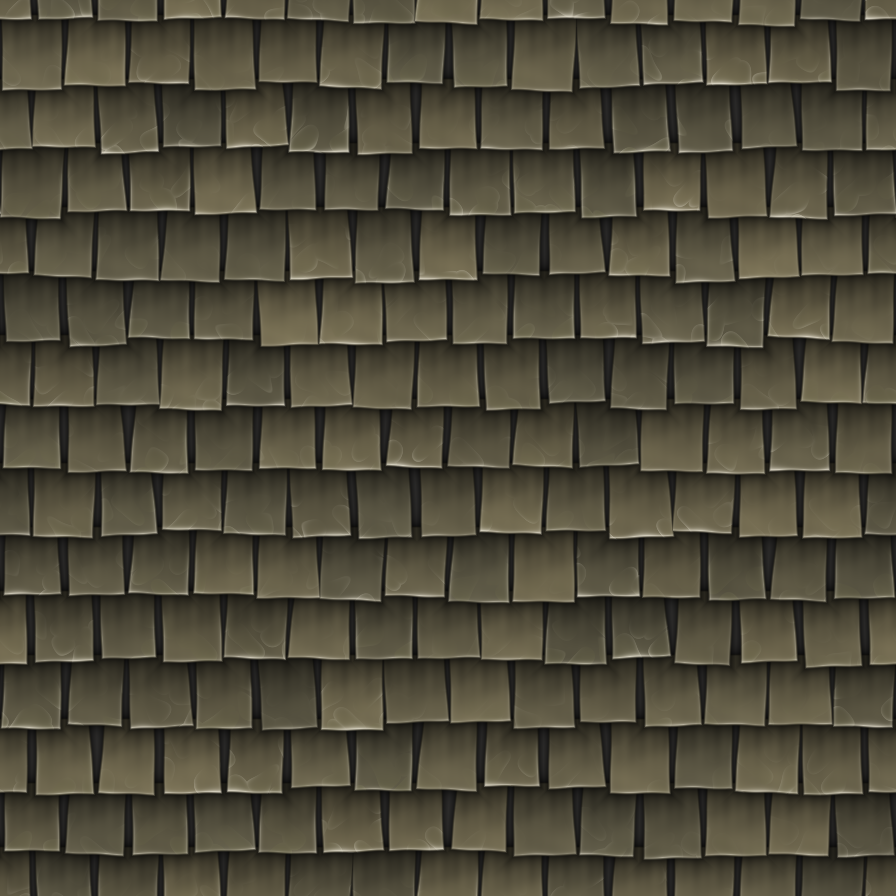
Reproduce this texture procedurally as a WebGL 1 fragment shader.

```glsl
precision highp float;
// Weathered wooden roof shingles in overlapping, half-offset rows with worn, pale edges.

uniform vec2 u_resolution;

const float COUNT = 14.0;           // shingles across and rows down
const float ROW_OFFSET = 0.645;     // height of the lowest row of butt ends, in rows
const float HALF_WIDTH = 0.458;
const float WIDTH_VARIATION = 0.07;
const float DROP_VARIATION = 0.15;
const float TILT = 0.13;
const float SLOPE = 0.10;
const float OVERLAP_TOP = 1.13;
const float SHADOW_DEPTH = 0.62;
const float SHADOW_REACH = 0.10;
const float RIM_WIDTH = 0.028;
const float CHIP_SCALE = 1.9;
const float CHIP_RADIUS = 0.40;
const vec3 GAP_COLOR = vec3(0.235, 0.23, 0.225);
const vec3 SLATE_COLOR = vec3(0.320, 0.305, 0.240);
const vec3 TAN_COLOR = vec3(0.415, 0.385, 0.290);
const vec3 MOSS_COLOR = vec3(0.41, 0.40, 0.27);
const vec3 WEAR_COLOR = vec3(0.84, 0.82, 0.76);

vec4 hash4(vec2 p) {
  vec4 k = vec4(dot(p, vec2(127.1, 311.7)), dot(p, vec2(269.5, 183.3)),
                dot(p, vec2(419.2, 371.9)), dot(p, vec2(73.7, 241.1)));
  return fract(sin(k) * 43758.55);
}

// Distance to the nearest scattered point
float cellular(vec2 p) {
  vec2 cell = floor(p);
  float nearest = 2.0;
  for (int j = -1; j <= 1; j++) {
    for (int i = -1; i <= 1; i++) {
      vec2 c = cell + vec2(float(i), float(j));
      nearest = min(nearest, length(c + hash4(c).xy - p));
    }
  }
  return nearest;
}

// Signed distances to a shingle: x = sides, y = butt end, z = whole outline
vec3 shingleDistance(vec2 p, vec4 seed) {
  float lean = p.x + TILT * (seed.z - 0.5) * (p.y - 0.5);
  float taper = 0.07 * (seed.w - 0.25) * (p.y - 0.4);
  float bow = 0.005 * sin(p.y * 6.0 + seed.w * 50.0);
  float side = abs(lean + bow) - HALF_WIDTH - WIDTH_VARIATION * (seed.x - 0.5) + taper;
  float ripple = 0.006 * sin(p.x * 9.0 + seed.x * 40.0);
  float butt = DROP_VARIATION * (seed.y - 0.5) + SLOPE * (seed.z - 0.5) * p.x + ripple - p.y;
  return vec3(side, butt, max(max(side, butt), p.y - OVERLAP_TOP));
}

vec3 shingleColor(vec2 p, vec3 d, vec4 seed) {
  vec4 look = hash4(seed.xy * 37.0 + seed.zw * 11.0);
  float wear = look.z * look.z;
  float exposed = 1.0 - smoothstep(0.35, 0.95, p.y);

  // Body: per-shingle tint, darker toward the covered top
  vec3 color = mix(SLATE_COLOR, TAN_COLOR, look.x) * (0.94 + 0.12 * look.y);
  color *= mix(1.06, 0.64, smoothstep(0.15, 1.05, p.y));

  // Vertical grain and damp streaks
  float grain = sin(p.x * 15.0 + look.z * 40.0) + 0.6 * sin(p.x * 34.0 + look.w * 60.0);
  color *= 1.0 + grain * (0.006 + 0.055 * smoothstep(0.3, 0.95, p.y));
  float mottling = sin(p.x * 6.0 + look.x * 30.0 + 2.0 * sin(p.y * 5.0)) * sin(p.y * 7.0 + look.y * 30.0);
  color *= 1.0 + 0.035 * mottling;

  // Chipped patches hugging the edges, lit on one side of their outline
  vec2 warp = 0.20 * sin(p.yx * 7.0 + look.zw * 20.0);
  float chip = cellular(p * CHIP_SCALE + warp + floor(look.xy * 60.0) * 3.0) - CHIP_RADIUS;
  float nearEdge = max(exp(d.y * 4.5), 0.7 * exp(d.x * 9.0)) * exposed;
  float inside = 1.0 - smoothstep(-0.02, 0.02, chip);
  color = mix(color, MOSS_COLOR, 0.45 * inside * nearEdge * look.w);
  float outline = inside * exp(min(chip, 0.0) / 0.06);
  float glint = 0.5 + 0.5 * sin(p.x * 8.0 + p.y * 5.0 + look.y * 50.0);
  color = mix(color, WEAR_COLOR, outline * nearEdge * glint * (0.08 + 0.70 * wear));

  // Worn rims: uneven along the butt end, faint along the sides
  float rough = 0.5 + 0.5 * sin(p.x * 6.0 + look.w * 40.0);
  rough *= rough;
  float buttRim = exp(-abs(d.y + RIM_WIDTH) / (RIM_WIDTH * (0.55 + 0.75 * wear * rough)));
  float sideRim = exp(-abs(d.x + RIM_WIDTH) / (RIM_WIDTH * 0.7)) * exposed;
  color = mix(color, WEAR_COLOR, buttRim * (0.22 + 0.33 * rough + 0.40 * wear));
  color = mix(color, WEAR_COLOR, sideRim * (0.10 + 0.30 * look.w * look.w));
  color += WEAR_COLOR * 0.06 * exp(d.y / 0.08);

  // Dark, soft outer lip
  return color * mix(0.55, 1.0, smoothstep(0.0, 0.03, -d.z));
}

void main() {
  vec2 pos = gl_FragCoord.xy / u_resolution * COUNT - vec2(0.0, ROW_OFFSET);
  float softness = max(0.014, 0.7 * COUNT / min(u_resolution.x, u_resolution.y));
  vec3 color = GAP_COLOR;

  // Paint rows from the lowest up, so each covers and shades the one below
  for (int j = -1; j <= 1; j++) {
    float row = floor(pos.y) + float(j);
    float shift = 0.5 * mod(row, 2.0);
    float baseColumn = floor(pos.x - shift);
    vec3 nearest = vec3(9.0);
    vec2 local = vec2(0.0);
    vec4 seed = vec4(0.0);
    for (int i = -1; i <= 1; i++) {
      float column = baseColumn + float(i);
      vec2 p = pos - vec2(column + 0.5 + shift, row);
      vec4 h = hash4(mod(vec2(column, row), COUNT) + 3.0);
      vec3 d = shingleDistance(p, h);
      if (d.z < nearest.z) { nearest = d; local = p; seed = h; }
    }
    color *= 1.0 - SHADOW_DEPTH * exp(-max(nearest.z, 0.0) / SHADOW_REACH);
    float cover = 1.0 - smoothstep(-softness, softness, nearest.z);
    color = mix(color, shingleColor(local, nearest, seed), cover);
  }
  gl_FragColor = vec4(clamp(color, 0.0, 1.0), 1.0);
}
```
